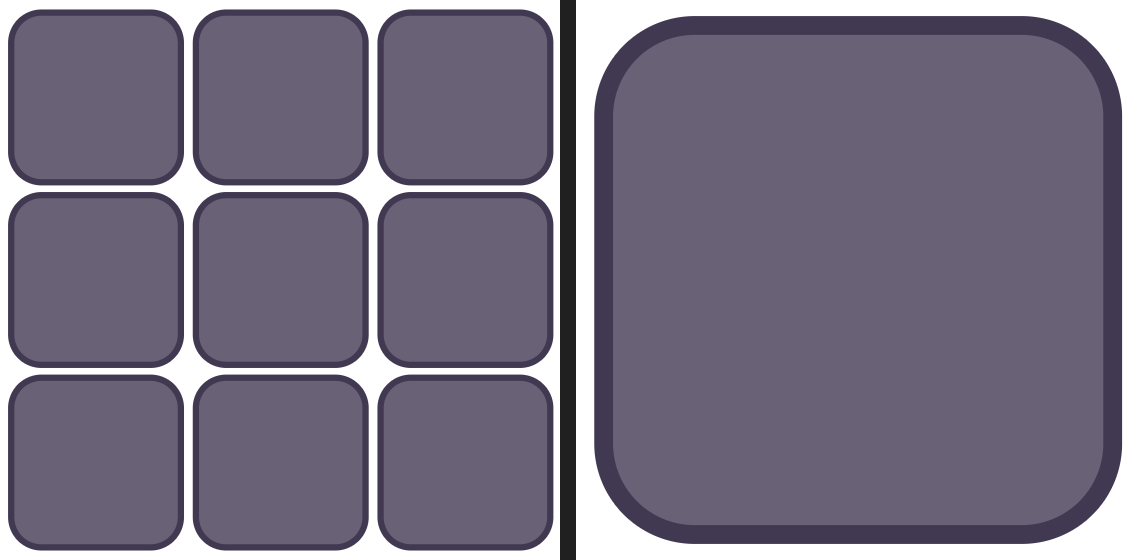
Left, the full canvas; right, a detail of the centre.
Reproduce this pattern procedurally as a WebGL 1 fragment shader.

```glsl
precision highp float;
// Three by three grid of rounded purple tiles with dark borders on white.

uniform vec2 u_resolution;

const vec3 BACKGROUND = vec3(1.0);
const vec3 BORDER = vec3(0.255, 0.222, 0.322);
const vec3 FILL = vec3(0.412, 0.380, 0.459);

const vec2 GRID_CENTER = vec2(0.5013, 0.5);
const vec2 PITCH = vec2(0.3298, 0.3260);
const float HALF_SIZE = 0.1571;
const float CORNER_RADIUS = 0.0597;
const float BORDER_WIDTH = 0.0112;

// Signed distance to a square with rounded corners.
float roundedSquare(vec2 p, float halfSize, float radius) {
  vec2 q = abs(p) - halfSize + radius;
  return length(max(q, 0.0)) + min(max(q.x, q.y), 0.0) - radius;
}

// Position relative to the nearest tile center, limited to three tiles per axis.
vec2 tilePosition(vec2 p, vec2 center, vec2 pitch) {
  vec2 offset = p - center;
  vec2 index = clamp(floor(offset / pitch + 0.5), -1.0, 1.0);
  return offset - index * pitch;
}

// Antialiased coverage of the inside of a distance field.
float coverage(float dist, float pixel) {
  return clamp(0.5 - dist / pixel, 0.0, 1.0);
}

void main() {
  float pixel = 1.0 / min(u_resolution.x, u_resolution.y);
  vec2 uv = (gl_FragCoord.xy - 0.5 * u_resolution) * pixel + 0.5;

  vec2 p = tilePosition(uv, GRID_CENTER, PITCH);
  float dist = roundedSquare(p, HALF_SIZE, CORNER_RADIUS);

  // Border first, then the fill inset by the border width.
  vec3 color = mix(BACKGROUND, BORDER, coverage(dist, pixel));
  color = mix(color, FILL, coverage(dist + BORDER_WIDTH, pixel));
  gl_FragColor = vec4(color, 1.0);
}
```
